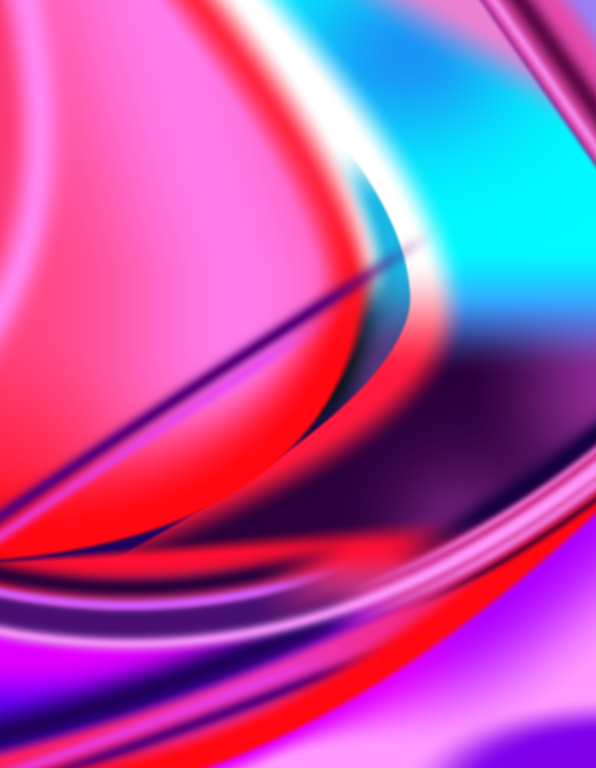
Give the GLSL for this background, as a WebGL 2 fragment shader.

```glsl
#version 300 es
precision highp float;
// Glossy folded sheets: a pink petal, a cyan hollow and violet ribbons.
uniform vec2 u_resolution;
out vec4 outColor;

const vec3 WHITE = vec3(1), PINK = vec3(1, .48, .92), CORAL = vec3(1, .25, .47),
  RED = vec3(1, .03, .07), ROSE = vec3(.98, .12, .36), LILAC = vec3(1, .6, 1),
  MAGENTA = vec3(.88, 0, 1), VIOLET = vec3(.38, 0, 1), CYAN = vec3(0, .98, 1),
  BLUE = vec3(.1, .58, .96), PLUM = vec3(.56, .16, .58), DARK = vec3(.17, 0, .23),
  NAVY = vec3(.13, 0, .36), ORCHID = vec3(.9, .3, .68);
const float JOINT_BLEND = .04;

float cross2(vec2 a, vec2 b) { return a.x * b.y - a.y * b.x; }
float band(float d, float width) { return exp(-d * d / (width * width)); }
float ramp(float a, float b, float x) { return smoothstep(a, b, x); }
float inside(float d, float soft) { return 1. - ramp(-soft, soft, d); }
void lay(inout vec3 col, vec3 paint, float cover) { col = mix(col, paint, cover); }

// Signed distance estimate to the parabola a-b-c, positive on the side of b.
float bend(vec2 p, vec2 a, vec2 b, vec2 c) {
  vec2 ab = b - a, ac = c - a;
  float area = cross2(ab, ac);
  float u = cross2(p - a, ac) / area, v = cross2(ab, p - a) / area, w = 1. - u - v;
  vec2 gu = vec2(ac.y, -ac.x) / area, gv = vec2(-ab.y, ab.x) / area;
  vec2 slope = 2. * u * gu - 4. * (w * gv - v * (gu + gv));
  return (u * u - 4. * w * v) / max(length(slope), 1e-4);
}

// Two parabolas meeting at a joint, one above and one below it.
float bow(vec2 p, vec2 top, vec2 c1, vec2 joint, vec2 c2, vec2 end) {
  float upper = ramp(-JOINT_BLEND, JOINT_BLEND, p.y - joint.y);
  return mix(bend(p, joint, c2, end), bend(p, top, c1, joint), upper);
}

// Cyan hollow fading to plum shadow, with streaks in the upper corner.
vec3 hollow(vec2 p) {
  vec3 col = mix(DARK, PLUM, ramp(.6, .8, p.x) * ramp(.28, .48, p.y));
  lay(col, PLUM, .7 * band(length(p - vec2(.6, .31)), .09));
  lay(col, vec3(.25, .6, 1), ramp(.51, .62, p.y));
  lay(col, CYAN, ramp(.58, .68, p.y));
  lay(col, BLUE, band(length((p - vec2(.53, .93)) * vec2(.8, 1)), .12));
  lay(col, vec3(.93, .5, .82), ramp(1.085, 1.16, dot(p, vec2(.5, .87))));
  float e = dot(p, vec2(.82, .57)) - 1.083;
  vec3 streak = mix(ORCHID, LILAC, .8 * band(e - .015, .006));
  lay(streak, vec3(.38, .03, .28), band(e - .042, .016));
  lay(streak, vec3(.6, .5, .95), ramp(.075, .11, e));
  lay(streak, PLUM, band(e, .005));
  return mix(col, streak, ramp(-.006, .005, e));
}

// Pink petal, red toward its rim, with a pale fold at the left.
vec3 petal(vec2 p, float rim) {
  float core = band(p.x - .31 + .3 * max(p.y - .65, 0.), .17);
  vec3 col = mix(CORAL, PINK, core * ramp(.25, .55, p.y));
  lay(col, RED, .6 * inside(length(p - vec2(0, .36)) - .1, .12));
  float width = mix(.14, .075, ramp(.4, .65, p.y));
  vec3 rimColor = mix(RED, vec3(1, .15, .26), ramp(.5, .8, p.y));
  lay(col, rimColor, ramp(-width, -.02, rim));
  float fold = bend(p, vec2(.033, 1.01), vec2(.085, .753), vec2(0, .596));
  lay(col, vec3(.98, .22, .45), inside(fold + .03, .015));
  lay(col, vec3(1, .55, .98), .9 * band(fold, .024));
  return col;
}

// Ribbons sweeping from the lower left up to the right edge.
vec3 ribbons(vec3 col, vec2 p) {
  float arm = bend(p, vec2(.234, .164), vec2(.521, .186), vec2(.794, .401));
  float diagonal = bend(p, vec2(0, .043), vec2(.234, .102), vec2(.469, .212));
  float crease = bend(p, vec2(.143, .017), vec2(.326, .082), vec2(.56, .173));
  float pane = bend(p, vec2(.26, -.003), vec2(.521, .089), vec2(.794, .349));
  float left = 1. - ramp(.32, .47, p.x), right = ramp(.5, .65, p.x);

  // Red skirt and the dark layers beneath it.
  float skirt = p.y - .268 - .075 * p.x;
  vec3 skirtColor = mix(vec3(1, .06, .2), vec3(.88, .22, .52), ramp(.015, .07, -skirt));
  lay(col, skirtColor, inside(skirt, .004 + .03 * p.x) * (1. - ramp(.48, .68, p.x)));
  lay(col, DARK, left * band(arm + .073, .015));
  lay(col, mix(NAVY, PLUM, .35), left * ramp(-.055, -.04, arm));
  lay(col, vec3(.82, .35, .98), left * band(arm + .05, .007));

  // Violet sheet, navy shadow and hot pink folds.
  vec3 sheet = mix(MAGENTA, VIOLET, ramp(.03, .11, arm + .12 * p.x));
  lay(col, sheet, ramp(-.006, .012, arm));
  lay(col, NAVY, (1. - ramp(.4, .52, p.x)) * band(diagonal, .028));
  vec3 hot = mix(ROSE, vec3(.93, .2, .68), band(p.x - .36, .2));
  lay(col, hot, ramp(.012, .034, diagonal + .02 * right));
  lay(col, vec3(.9, .25, .95), .75 * left * band(crease + .022, .01));
  lay(col, vec3(.36, 0, .48), (1. - ramp(.4, .58, p.x)) * band(crease, .01));
  lay(col, RED, ramp(-.055, -.025, pane));

  // Streaked arm with a bright ridge.
  lay(col, NAVY * .7, right * band(arm + .037, .016));
  float streak = .5 + .5 * sin(arm * 330. + 4. * p.x);
  vec3 armColor = mix(vec3(.82, .2, .56), vec3(.96, .5, .88), streak * (.3 + .5 * right));
  lay(col, armColor, ramp(.42, .54, p.x) * inside(abs(arm) - .025, .007));
  lay(col, DARK, .7 * right * band(arm - .03, .005));
  lay(col, LILAC, .9 * band(arm, .009));

  // Pale pane with a violet pool in the corner.
  float glow = ramp(0., .03 + .12 * ramp(.35, .7, p.x), pane);
  vec3 paneColor = mix(mix(MAGENTA, vec3(.68, 0, 1), right), LILAC, glow);
  float pool = length((p - vec2(.8, -.03)) / vec2(.25, .11));
  lay(paneColor, vec3(.5, 0, .92), inside(pool - .9, .22));
  return mix(col, paneColor, ramp(-.006, .006, pane));
}

void main() {
  vec2 p = gl_FragCoord.xy / u_resolution.y;
  float rim = bow(p, vec2(.273, 1.013), vec2(.475, .753), vec2(.478, .622), vec2(.43, .31), vec2(0, .271));
  float fold = bow(p, vec2(.443, .818), vec2(.534, .7), vec2(.534, .609), vec2(.527, .499), vec2(.26, .336));
  float sash = bow(p, vec2(.358, 1), vec2(.586, .74), vec2(.586, .596), vec2(.579, .44), vec2(.169, .284));
  float high = ramp(.45, .75, p.y);

  // White sash turning red as it falls.
  vec3 sashColor = mix(vec3(1, .1, .24), WHITE, ramp(.51, .67, p.y));
  vec3 col = mix(hollow(p), sashColor, inside(sash, .026));

  // Teal crescent between the sash and the petal.
  vec3 teal = mix(NAVY, vec3(.34, .22, .5), ramp(.42, .52, p.y));
  lay(teal, vec3(.1, .72, .9), ramp(.53, .66, p.y));
  lay(teal, vec3(0, .07, .08), (1. - high) * band(rim, .022) * ramp(.4, .5, p.y));
  lay(teal, WHITE, inside(rim - .018, .016) * ramp(.58, .68, p.y));
  lay(teal, WHITE, ramp(.73, .81, p.y));
  lay(col, teal, inside(fold, .003));

  lay(col, petal(p, rim), inside(rim, mix(.004, .025, high)));
  outColor = vec4(ribbons(col, p), 1);
}
```
